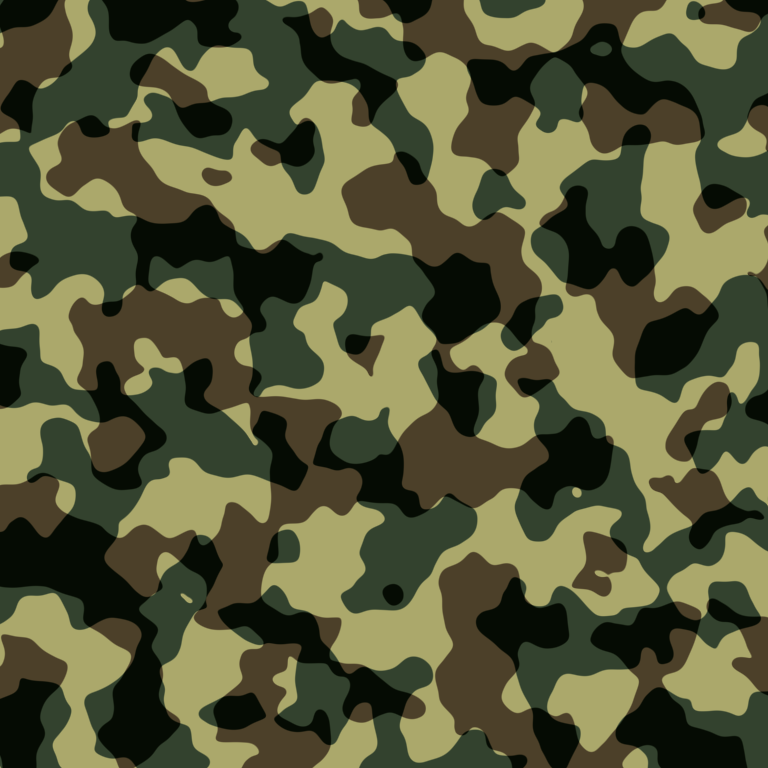
This pattern is drawn by a WebGL 1 fragment shader. Its source:

```glsl
precision highp float;

// Woodland camouflage: two independent layers of blobs, green and brown,
// lie over a tan ground and turn black where they overlap.
// Each layer is two octaves of gradient noise cut at a threshold.

uniform vec2 u_resolution;

const vec3 TAN   = vec3(0.67, 0.66, 0.42);
const vec3 GREEN = vec3(0.20, 0.26, 0.18);
const vec3 BROWN = vec3(0.30, 0.25, 0.16);
const vec3 BLACK = vec3(0.02, 0.045, 0.01);

const float BLOB_FREQUENCY  = 9.5;    // noise cells across the canvas
const float WOBBLE_RATIO    = 2.3;    // frequency of the outline wobble
const float WOBBLE_STRENGTH = 0.38;
const float GREEN_LEVEL     = 0.022;  // higher levels shrink the blobs
const float BROWN_LEVEL     = 0.042;
const float EDGE_WIDTH      = 0.0012; // half width of the edge, canvas units
const float MIN_SLOPE       = 0.5;    // keeps flat areas from blurring
const vec2  GREEN_SEED      = vec2(13.0, 47.0);
const vec2  BROWN_SEED      = vec2(71.0, 29.0);
const float TAU             = 6.28318;

float hash(vec2 cell) {
  return fract(sin(dot(cell, vec2(127.1, 311.7))) * 43758.5453);
}

// Dot product of a random unit gradient with the offset from its corner
float cornerSlope(vec2 cell, vec2 offset) {
  float angle = TAU * hash(cell);
  return dot(vec2(cos(angle), sin(angle)), offset);
}

float gradientNoise(vec2 p) {
  vec2 cell = floor(p);
  vec2 f = fract(p);
  vec2 blend = f * f * f * (f * (f * 6.0 - 15.0) + 10.0);
  vec2 right = vec2(1.0, 0.0);
  vec2 up = vec2(0.0, 1.0);
  float low = mix(cornerSlope(cell, f),
                  cornerSlope(cell + right, f - right), blend.x);
  float high = mix(cornerSlope(cell + up, f - up),
                   cornerSlope(cell + 1.0, f - 1.0), blend.x);
  return mix(low, high, blend.y);
}

mat2 rotation(float angle) {
  float c = cos(angle);
  float s = sin(angle);
  return mat2(c, s, -s, c);
}

// Broad blobs plus a finer wobble, on lattices turned against each other
float blobField(vec2 uv, vec2 seed) {
  vec2 p = rotation(0.01 * seed.x) * uv * BLOB_FREQUENCY;
  float blobs = gradientNoise(p + seed);
  float wobble = gradientNoise(rotation(0.7) * p * WOBBLE_RATIO + seed.yx);
  return blobs + WOBBLE_STRENGTH * wobble;
}

// Coverage of a layer; dividing by the slope gives edges of even width
float blobMask(vec2 uv, vec2 seed, float level) {
  vec2 shift = vec2(EDGE_WIDTH, 0.0);
  float field = blobField(uv, seed);
  vec2 slope = vec2(blobField(uv + shift.xy, seed),
                    blobField(uv + shift.yx, seed)) - field;
  float edgeDistance = (field - level) / max(length(slope), MIN_SLOPE * EDGE_WIDTH);
  return smoothstep(-1.0, 1.0, edgeDistance);
}

void main() {
  vec2 uv = gl_FragCoord.xy / min(u_resolution.x, u_resolution.y);
  float green = blobMask(uv, GREEN_SEED, GREEN_LEVEL);
  float brown = blobMask(uv, BROWN_SEED, BROWN_LEVEL);

  vec3 color = mix(mix(TAN, GREEN, green), mix(BROWN, BLACK, green), brown);
  gl_FragColor = vec4(color, 1.0);
}
```
